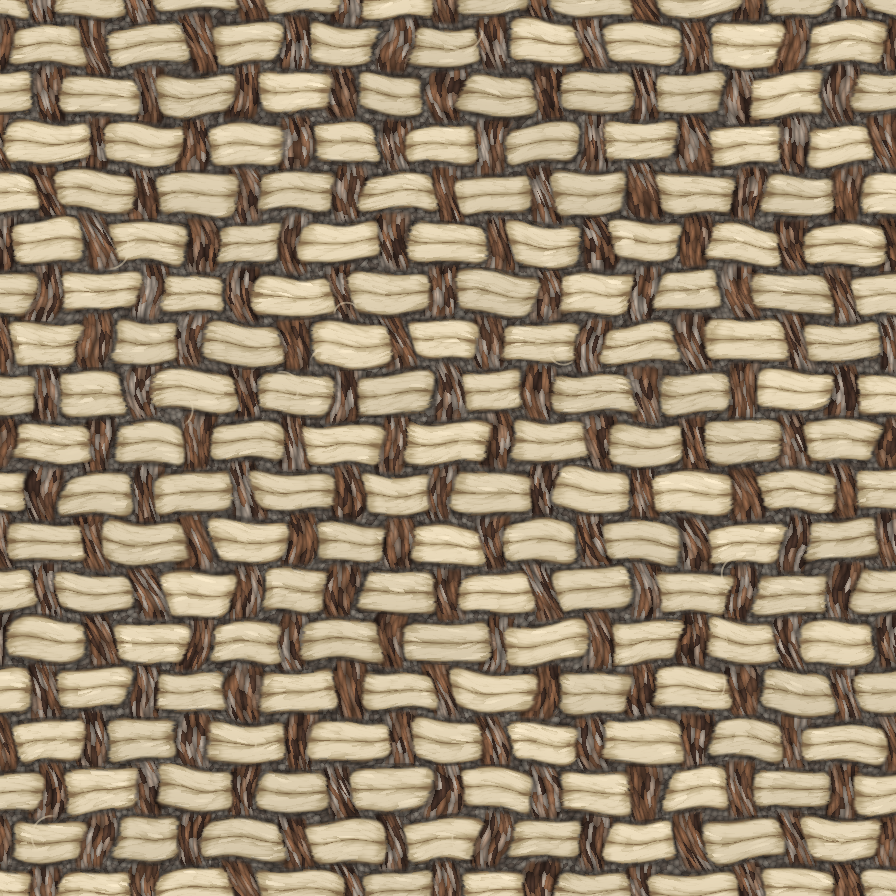
Reproduce this texture procedurally as a three.js fragment shader.

```glsl
// Coarse basket weave: pale two-strand cords laid in half-shifted rows, with
// brown tufted threads showing upright between them over a dark gap.
// Stretched cellular noise makes the fibres; layered sines bend the rows.
#define COLUMNS 9.0
#define ROWS 18.0
#define OFFSET vec2(0.03, 0.39)
#define CORD_HALF vec2(0.72, 0.39)
#define CORD_ROUND 0.15
#define THREAD_HALF vec2(0.175, 0.62)
#define JITTER 0.07
#define BEND 0.045
#define SOFT 0.05
#define HAIRS 14

varying vec2 vUv;

const float TAU = 6.28319;
const vec3 CREAM = vec3(0.89, 0.83, 0.71);
const vec3 TAN = vec3(0.71, 0.64, 0.49);
const vec3 GROOVE = vec3(0.51, 0.41, 0.29);
const vec3 RUST = vec3(0.50, 0.35, 0.25);
const vec3 ASH = vec3(0.61, 0.56, 0.51);
const vec3 UMBER = vec3(0.24, 0.17, 0.14);
const vec3 SLATE = vec3(0.31, 0.31, 0.29);

float hash(vec2 p) {
  return fract(sin(dot(p, vec2(127.1, 311.7))) * 43758.55);
}

vec2 hash2(vec2 p) {
  return vec2(hash(p), hash(p + 37.3));
}

// Cellular noise: x = ridge brightness, y = random value of the nearest fibre
vec2 fibres(vec2 p) {
  vec2 cell = floor(p), best = vec2(9.0, 0.0);
  for (int j = -1; j <= 1; j++) {
    for (int i = -1; i <= 1; i++) {
      vec2 c = cell + vec2(float(i), float(j));
      float d = length(c + hash2(c) - p);
      if (d < best.x) best = vec2(d, hash(c + 71.7));
    }
  }
  return vec2(1.0 - min(best.x, 1.0), best.y);
}

vec2 bend(vec2 uv) {
  vec2 a = uv * TAU;
  return vec2(sin(a.y * 5.0 + 2.0 * sin(a.x * 2.0)) + 0.7 * sin(a.x * 7.0 + a.y * 11.0),
              sin(a.x * 3.0 + a.y * 2.0) + 0.8 * sin(a.x * 8.0 - a.y * 5.0));
}

float rowShift(float row) {
  return 0.5 * mod(row + 1.0, 2.0);
}

float roundBox(vec2 p, vec2 size, float r) {
  vec2 q = abs(p) - size + r;
  return length(max(q, 0.0)) + min(max(q.x, q.y), 0.0) - r;
}

// Upright brown thread of one row, blended over the colour below
vec3 addThread(vec3 col, vec2 p, float row) {
  float x = p.x + rowShift(row), id = floor(x + 0.5);
  vec2 seed = vec2(id, row);
  vec2 t = vec2(x - id, p.y - row - 0.5);
  t.x += (hash(seed + 5.0) - 0.5) * JITTER + t.y * (hash(seed + 9.0) - 0.5) * 0.14;
  vec2 f = fibres(vec2(t.x * 27.0 + t.y * 2.5, t.y * 3.2) + seed * 17.0);
  float halfWidth = THREAD_HALF.x - 0.1 * t.y * t.y + 0.035 * (f.y - 0.5);
  float across = abs(t.x) / halfWidth;
  float mask = (1.0 - smoothstep(0.82, 1.1, across))
             * (1.0 - smoothstep(THREAD_HALF.y - 0.16, THREAD_HALF.y, abs(t.y)));
  vec3 yarn = mix(UMBER, RUST, smoothstep(0.05, 0.5, f.y));
  yarn = mix(yarn, ASH, smoothstep(0.5, 0.95, f.y + 0.3 * (hash(seed) - 0.5)));
  float ply = smoothstep(0.0, 0.3, abs(t.x / halfWidth + 0.25 * t.y));
  float shade = (0.6 + 0.6 * f.x) * (0.72 + 0.28 * ply);
  shade *= 1.12 - 0.35 * across * across - 0.7 * t.y * t.y;
  return mix(col, yarn * shade, mask);
}

// Pale cord of two strands, with a soft shadow on what lies under it
vec3 addCord(vec3 col, vec2 p) {
  float row = floor(p.y);
  float x = p.x + rowShift(row);
  vec2 seed = vec2(floor(x), row);
  vec2 t = vec2((fract(x) - 0.5) * 2.0, p.y - row - 0.5);
  t += (hash2(seed) - 0.5) * JITTER * vec2(2.0, 0.8);
  t.y += t.x * (hash(seed + 3.0) - 0.5) * 0.12;
  t.y += 0.025 * sin(t.x * 5.0 + TAU * hash(seed + 8.0));
  float slant = t.x * 2.6 * sign(t.y);
  vec2 f = fibres(vec2(t.x * 3.5, t.y * 17.0 + slant) + seed * 23.0);
  vec2 size = CORD_HALF + (hash2(seed + 13.0) - 0.5) * vec2(0.14, 0.06);
  float d = roundBox(t, size, CORD_ROUND) + 0.045 * (f.y - 0.5);
  float s = abs(t.y) / size.y;
  float strand = sqrt(max(1.0 - pow(s * 2.0 - 1.0, 2.0), 0.0));
  float tip = smoothstep(0.6, 1.0, abs(t.x) / size.x);
  float light = strand * (0.72 + 0.28 * f.x) + 0.3 * (f.y - 0.4) - 0.4 * tip;
  vec3 yarn = mix(GROOVE, TAN, smoothstep(0.0, 0.45, light));
  yarn = mix(yarn, CREAM, smoothstep(0.35, 0.9, light));
  yarn *= 0.96 + 0.08 * hash(seed + 21.0) + 0.06 * t.y;
  yarn += 0.07 * smoothstep(0.9, 1.0, f.y) * f.x;
  col *= 1.0 - 0.38 * (1.0 - smoothstep(0.0, 0.13, d));
  return mix(col, yarn, 1.0 - smoothstep(-SOFT, SOFT, d));
}

void main() {
  vec2 p = vUv * vec2(COLUMNS, ROWS) + OFFSET + BEND * bend(vUv);
  // Fuzzy gap under the weave
  vec2 fuzz = fibres(p * vec2(20.0, 9.0));
  vec3 col = mix(SLATE, mix(UMBER, ASH, fuzz.y), 0.5) * (0.65 + 0.6 * fuzz.x);
  for (int j = -1; j <= 1; j++) col = addThread(col, p, floor(p.y) + float(j));
  col = addCord(col, p);
  // Stray curled hairs
  for (int i = 0; i < HAIRS; i++) {
    vec2 h = vUv - hash2(vec2(float(i), 4.0));
    float arc = abs(length(h) - 0.012 - 0.012 * hash(vec2(float(i), 6.0)));
    float part = smoothstep(0.2, 0.6, sin(atan(h.y, h.x) + float(i) * 2.4));
    col = mix(col, CREAM, 0.5 * part * (1.0 - smoothstep(0.0004, 0.0017, arc)));
  }
  gl_FragColor = vec4(col, 1.0);
}
```
